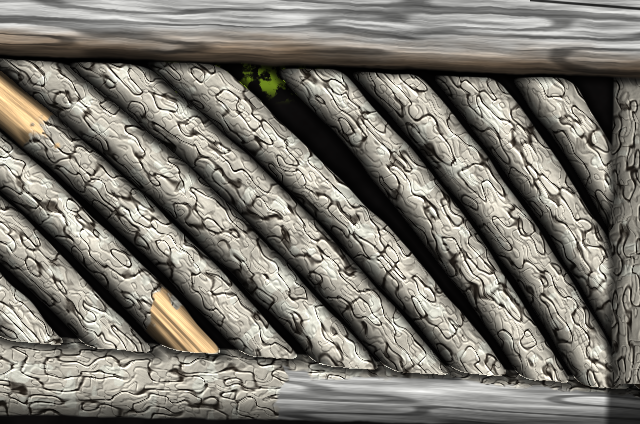
Give the GLSL for this pattern, as a WebGL 1 fragment shader.

```glsl
precision highp float;
uniform vec2 u_resolution;

const int LOG_COUNT = 11;
const float LOG_TOP = 0.8235;
const float LOG_BOTTOM = 0.157;
const float LOG_RADIUS = 0.059;
const float LOG_BOW = 0.022;
const float POST_LEFT = 1.442;
const vec3 GAP = vec3(0.045, 0.04, 0.04);
const vec3 CRACK = vec3(0.15, 0.125, 0.10);
const vec3 BARK = vec3(0.71, 0.69, 0.64);
const vec3 LICHEN = vec3(0.84, 0.85, 0.80);
const vec3 GREY_WOOD = vec3(0.77, 0.77, 0.76);
const vec3 TAN_WOOD = vec3(0.78, 0.65, 0.48);
const vec3 STAIN = vec3(0.30, 0.23, 0.16);
const vec3 FOLIAGE = vec3(0.42, 0.52, 0.12);

float hash(vec2 p) {
  vec3 q = fract(p.xyx * 0.1031);
  q += dot(q, q.yzx + 33.33);
  return fract((q.x + q.y) * q.z);
}

float noise(vec2 p) {
  vec2 i = floor(p), f = fract(p);
  f = f * f * (3.0 - 2.0 * f);
  return mix(mix(hash(i), hash(i + vec2(1, 0)), f.x),
             mix(hash(i + vec2(0, 1)), hash(i + vec2(1, 1)), f.x), f.y);
}

float fbm(vec2 p) {
  float sum = 0.0, amp = 0.5;
  for (int k = 0; k < 4; k++) {
    sum += amp * noise(p);
    p = p * 2.03 + 17.0;
    amp *= 0.5;
  }
  return sum / 0.9375;
}

// Surface coordinates: x runs along the timber, y across it.
float barkHeight(vec2 q) {
  q += 0.016 * (vec2(noise(q * 34.0), noise(q * 34.0 + 7.0)) - 0.5);
  float plates = abs(2.0 * noise(q * vec2(24, 62)) - 1.0);
  float flakes = abs(2.0 * noise(q * vec2(58, 115) + 9.0) - 1.0);
  return 0.5 * smoothstep(0.0, 0.22, plates) + 0.25 * smoothstep(0.0, 0.35, flakes)
       + 0.25 * fbm(q * vec2(110, 170));
}

vec3 bark(vec2 q) {
  float h = barkHeight(q);
  float relief = h - barkHeight(q + vec2(-0.002, 0.004));
  vec3 col = mix(CRACK, BARK, smoothstep(0.12, 0.85, h));
  col *= 0.78 + 0.44 * fbm(q * vec2(14, 20) + 3.0);
  float spots = smoothstep(0.68, 0.78, noise(q * 36.0 + 50.0) + 0.2 * (fbm(q * 120.0) - 0.5));
  col = mix(col, LICHEN, 0.6 * spots * smoothstep(0.2, 0.6, h));
  return col * (1.0 + 0.75 * relief);
}

vec3 bareWood(vec2 q, vec3 tint) {
  q.y += 0.012 * noise(q * vec2(5, 12));
  float grain = fbm(q * vec2(7, 150));
  float split = smoothstep(0.03, 0.12, abs(noise(q * vec2(3.5, 46) + 4.0) - 0.5));
  return tint * (0.5 + 0.85 * grain) * mix(0.6, 1.0, split);
}

float smoothMax(float a, float b, float k) {
  float h = max(k - abs(a - b), 0.0) / k;
  return max(a, b) + 0.25 * h * h * k;
}

void main() {
  vec2 p = gl_FragCoord.xy / u_resolution.y;
  float aa = 1.5 / u_resolution.y;
  float wobble = 0.010 * (fbm(p * 14.0) - 0.5);
  float railTop = 0.215 - 0.075 * p.x + wobble;
  float railBottom = 0.022 - 0.02 * p.x + wobble;
  float beamEdge = 0.87 - 0.035 * p.x + wobble;

  // Dark gaps with a little foliage showing through near the top
  vec3 col = GAP * (0.5 + fbm(p * 20.0));
  float leaves = smoothstep(0.5, 0.65, fbm(p * 45.0)) * smoothstep(0.75, 0.80, p.y);
  col = mix(col, FOLIAGE, leaves * smoothstep(0.36, 0.42, p.x) * smoothstep(0.78, 0.70, p.x));

  // Bottom rail, its bark stripped toward the right
  vec2 railPos = vec2(p.x, p.y + 0.05 * p.x);
  float stripped = smoothstep(0.0, 0.012, p.x - 0.66 + 0.12 * (fbm(p * 18.0) - 0.5))
    * smoothstep(0.0, 0.008, railTop - 0.035 - p.y + 0.05 * (fbm(p * vec2(12, 30)) - 0.5));
  vec3 rail = mix(bark(railPos + 5.0), bareWood(railPos, GREY_WOOD), stripped);
  rail *= 0.4 + 0.65 * smoothstep(railBottom - 0.01, railBottom + 0.08, p.y);
  col = mix(col, rail, smoothstep(-aa, aa, railTop - p.y) * smoothstep(-aa, aa, p.y - railBottom));

  // Leaning logs: keep the front surface and the shadow falling on it
  float cover = 0.0, shade = 1.0, side = 0.0, peel = 0.0;
  vec2 surface = vec2(0.0);
  for (int k = 0; k < LOG_COUNT; k++) {
    float i = float(k);
    float rnd = hash(vec2(i, 4.7));
    vec2 a = vec2(-0.6 + 0.1765 * i + 0.102 * step(6.5, i), LOG_TOP);
    vec2 b = vec2(0.196 + 0.153 * i - 0.00314 * (i - 5.0) * (i - 5.0), LOG_BOTTOM);
    vec2 axis = normalize(b - a);
    float along = dot(p - a, axis);
    float u = along / length(b - a);
    float across = dot(p - a, vec2(-axis.y, axis.x)) - LOG_BOW * 4.0 * u * (1.0 - u);
    float radius = LOG_RADIUS + 0.006 * (rnd - 0.5) - 0.005 * u
                 + 0.009 * (noise(vec2(along * 14.0, i * 5.3)) - 0.5);
    float ends = max(p.y - beamEdge + 0.012 * rnd, railTop - 0.012 - 0.012 * rnd - p.y);
    float d = smoothMax(abs(across) - radius, ends, 0.025);
    shade = min(shade, mix(0.28, 1.0, smoothstep(0.0, 0.026, d)));
    if (d < 0.0) {
      float ragged = 0.16 * (fbm(vec2(along, across) * 22.0 + i) - 0.5);
      float lowPeel = step(abs(abs(i - 5.5) - 3.5), 0.1) * smoothstep(0.84, 0.86, u + ragged);
      float highPeel = step(abs(i - 3.0), 0.1) * smoothstep(0.23, 0.21, u + ragged);
      peel = max(lowPeel, highPeel);
      cover = smoothstep(0.0, aa, -d);
      side = across / radius;
      surface = vec2(along + i * 3.7 + 2.0, across + i * 1.9 + 1.0);
      shade = 1.0;
    }
  }
  vec3 timber = mix(bark(surface), bareWood(surface, TAN_WOOD * 1.15), peel);
  float light = smoothstep(-1.2, 0.0, side) * (0.55 + 0.6 * smoothstep(1.2, 0.45, side));
  col = mix(col, timber * light, cover) * shade;

  // Upright post on the right
  float post = p.x - POST_LEFT - 0.012 * (noise(p * vec2(2, 11)) - 0.5);
  col *= mix(0.35, 1.0, smoothstep(0.0, 0.022, -post));
  vec3 postBark = bark(p.yx + 8.0) * mix(0.35, 0.78, smoothstep(0.0, 0.04, post));
  col = mix(col, postBark, smoothstep(-aa, aa, post) * step(0.095, p.y));

  // Weathered top beam and the shadow below it
  float rise = p.y - beamEdge;
  col *= mix(0.2, 1.0, smoothstep(0.0, 0.03, -rise));
  float stain = smoothstep(0.085, 0.015, rise + 0.07 * (fbm(p * vec2(5, 24)) - 0.5));
  vec3 beam = bareWood(vec2(p.x, rise) + 2.0, mix(GREY_WOOD, STAIN * 1.5, 0.75 * stain));
  beam *= 0.35 + 0.65 * smoothstep(0.0, 0.045, rise);
  float seam = abs(p.y - 1.0 + 0.08 * (p.x - 1.25));
  beam *= mix(0.2, 1.0, max(smoothstep(0.001, 0.005, seam), step(p.x, 1.25)));
  col = mix(col, beam, smoothstep(-aa, aa, rise));

  gl_FragColor = vec4(col, 1.0);
}
```
